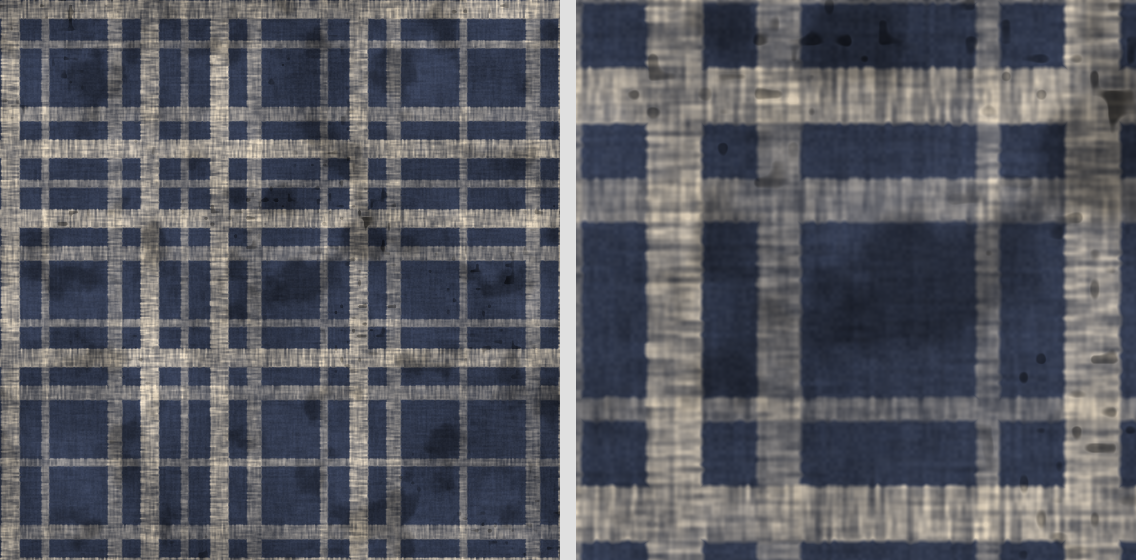
Left, the full canvas; right, a detail of the centre.
A three.js fragment shader for this pattern:

```glsl
varying vec2 vUv;

float hash(vec2 p) {
  vec3 q = fract(p.xyx * vec3(0.1031, 0.1030, 0.0973));
  q += dot(q, q.yzx + 33.33);
  return fract((q.x + q.y) * q.z);
}

float noise(vec2 p) {
  vec2 i = floor(p), f = fract(p);
  f = f * f * (3.0 - 2.0 * f);
  return mix(mix(hash(i), hash(i + vec2(1.0, 0.0)), f.x),
             mix(hash(i + vec2(0.0, 1.0)), hash(i + vec2(1.0, 1.0)), f.x), f.y);
}

float fbm(vec2 p) {
  float sum = 0.0, amp = 0.5;
  for (int i = 0; i < 5; i++) {
    sum += amp * noise(p);
    p = p * 2.03 + 17.3;
    amp *= 0.5;
  }
  return sum;
}

float band(float dist, float halfWidth) {
  return 1.0 - smoothstep(halfWidth - 0.014, halfWidth + 0.014, dist);
}

// Wide, medium and thin stripe cover along one axis, in grid steps
vec3 stripes(float s) {
  float m = mod(s + 1.0, 8.0) - 1.0;
  float wide = min(abs(abs(m - 1.5) - 1.5), abs(abs(m - 3.5) - 1.5));
  float medium = abs(mod(s - 0.5, 2.0) - 1.0);
  float thin = abs(mod(s + 0.5, 2.0) - 1.0);
  return vec3(band(wide, 0.133), band(medium, 0.104), band(thin, 0.056));
}

void main() {
  vec2 p = vec2(vUv.x, 1.0 - vUv.y);

  // Yarns: long streaks along each axis, broken by finer slubs
  float warp = 0.65 * noise(p * vec2(310.0, 32.0)) + 0.35 * noise(p * vec2(390.0, 110.0) + 40.0);
  float weft = 0.65 * noise(p * vec2(32.0, 310.0) + 80.0) + 0.35 * noise(p * vec2(110.0, 390.0) + 120.0);

  // Plaid grid with slightly ragged edges
  vec2 grid = (p - vec2(0.0189, 0.0173)) / 0.1244;
  grid += 0.02 * (vec2(weft, warp) - 0.5);
  vec3 across = stripes(grid.x), down = stripes(grid.y);

  // Equal stripes merge where they cross, unequal ones add up
  vec3 cover = max(across, down) * vec3(0.62, 0.42, 0.40);
  float light = 1.0 - (1.0 - cover.x) * (1.0 - cover.y) * (1.0 - cover.z);

  // Threads running across a stripe show most
  float lean = dot(across, vec3(1.0)) - dot(down, vec3(1.0));
  float weave = mix(warp, weft, clamp(0.5 + 0.16 * lean, 0.3, 0.7)) - 0.5;
  float fade = fbm(p * 7.0) - 0.48;
  light *= 1.0 + 1.35 * weave + 0.45 * fade;
  vec3 color = mix(vec3(0.185, 0.215, 0.29), vec3(0.79, 0.74, 0.66), clamp(light, 0.0, 1.0));

  // Cloth relief, faded patches and grain
  color *= 1.0 + 0.42 * weave + 0.5 * fade;
  float patches = smoothstep(0.52, 0.62, fbm(p * 9.0 + 31.0));
  color += patches * vec3(0.020, 0.022, 0.028);
  color += 0.035 * (noise(p * 420.0) - 0.5);

  // Dark stains and small specks
  float stain = smoothstep(0.56, 0.74, fbm(p * 14.0 + 63.0));
  float speck = smoothstep(0.80, 0.92, noise(p * 95.0)) * smoothstep(0.5, 0.7, fbm(p * 8.0 + 90.0));
  color *= 1.0 - 0.28 * stain - 0.35 * speck;

  // Worn, darker border
  vec2 rim = min(p, 1.0 - p);
  color *= mix(0.90, 1.0, smoothstep(0.0, 0.07, min(rim.x, rim.y)));

  gl_FragColor = vec4(color, 1.0);
}
```
